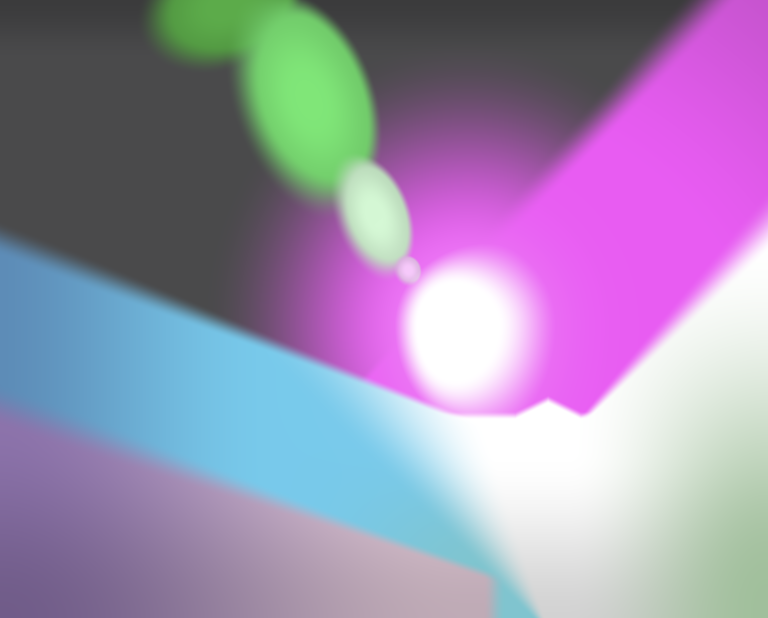
A Shadertoy shader for this background:

```glsl
#define GLOW_CENTER vec2(0.757, 0.474)
#define GLOW_RADIUS 0.43
#define CORE_RADIUS 0.13
#define BLOB_TILT 0.35
#define GREY vec3(0.29, 0.29, 0.295)
#define MAGENTA vec3(0.91, 0.36, 0.95)
#define PLUM vec3(0.74, 0.32, 0.77)
#define SKY vec3(0.47, 0.79, 0.92)
#define STEEL vec3(0.36, 0.54, 0.71)
#define TEAL vec3(0.50, 0.77, 0.81)
#define MAUVE vec3(0.50, 0.41, 0.61)
#define SAGE vec3(0.63, 0.75, 0.61)

// Coverage of a soft edge: d is the signed depth, w half the blur width
float soft(float d, float w) {
    return smoothstep(-w, w, d);
}

// Signed distance to the line a-b, positive on its right-hand side
float side(vec2 p, vec2 a, vec2 b) {
    vec2 dir = normalize(b - a);
    return dot(p - a, vec2(dir.y, -dir.x));
}

// Chain of tilted ellipses that shrinks and pales toward the light
vec3 addBlobs(vec3 col, vec2 p) {
    vec4 shapes[4] = vec4[4](   // centre, radii
        vec4(0.364, 0.990, 0.120, 0.085),
        vec4(0.500, 0.838, 0.100, 0.168),
        vec4(0.607, 0.652, 0.054, 0.094),
        vec4(0.661, 0.563, 0.020, 0.023));
    vec3 tints[4] = vec3[4](
        vec3(0.36, 0.67, 0.29), vec3(0.50, 0.90, 0.47),
        vec3(0.83, 0.97, 0.83), vec3(0.96, 0.76, 0.98));
    float c = cos(BLOB_TILT), s = sin(BLOB_TILT);
    for (int i = 0; i < 4; i++) {
        vec2 d = p - shapes[i].xy;
        vec2 q = vec2(c * d.x + s * d.y, c * d.y - s * d.x) / shapes[i].zw;
        float r = length(q);
        // The left flank is blurrier than the right one
        float blur = mix(0.12, 0.27, smoothstep(0.6, -0.6, q.x));
        vec3 tint = tints[i] * (1.0 - 0.12 * smoothstep(0.2, 1.0, r));
        col = mix(col, tint, soft(0.97 - r, blur));
    }
    return col;
}

// White ground that dims downward and turns green to the right
vec3 paleGround(vec2 p) {
    vec3 pale = vec3(mix(0.82, 1.0, smoothstep(-0.02, 0.27, p.y)));
    float green = smoothstep(0.92, 1.24, p.x) * (1.0 - smoothstep(0.02, 0.62, p.y));
    return mix(pale, SAGE, green);
}

// Diagonal band and the pale slope to its right
vec3 addBand(vec3 col, vec2 p, vec3 ground) {
    float upper = side(p, vec2(0.736, 0.547), vec2(1.133, 0.984));
    float lower = side(p, vec2(0.939, 0.317), vec2(1.243, 0.636));
    float rise = smoothstep(0.3, 1.0, p.y);
    vec3 band = mix(MAGENTA, PLUM, smoothstep(0.45, 1.05, length(p - GLOW_CENTER) + 0.15 * rise));
    col = mix(col, band, soft(upper, mix(0.006, 0.035, rise)));
    return mix(col, ground, soft(lower, 0.006 + 0.09 * max(p.y - 0.32, 0.0)));
}

// Blue beam on the left, with the mauve plane beneath it
vec3 addBeam(vec3 col, vec2 p, vec3 ground) {
    float top = side(p, vec2(0.0, 0.615), vec2(0.712, 0.337));
    float bottom = side(p, vec2(0.0, 0.345), vec2(0.850, 0.049));
    float blur = mix(0.026, 0.007, smoothstep(0.0, 0.75, p.x));

    vec3 beam = mix(STEEL, SKY, smoothstep(-0.05, 0.45, p.x));
    beam = mix(beam, TEAL, smoothstep(0.45, 0.8, p.x) * smoothstep(0.3, 0.08, p.y + 0.0));
    float tip = 0.872 - 0.67 * p.y - p.x;
    beam = mix(ground, beam, soft(tip, 0.01 + 0.36 * max(p.y, 0.0)));
    col = mix(col, beam, soft(top, blur));

    vec3 plane = mix(MAUVE, vec3(0.85, 0.76, 0.81), smoothstep(0.0, 0.75, p.x));
    plane *= mix(0.88, 1.1, smoothstep(0.0, 0.33, p.y));
    return mix(col, plane, soft(bottom, blur * 1.3) * soft(0.8 - p.x, 0.018));
}

void mainImage(out vec4 fragColor, in vec2 fragCoord) {
    vec2 p = fragCoord / iResolution.y;
    vec3 ground = paleGround(p);

    // Backdrop and violet halo
    vec3 col = GREY * (1.0 - 0.2 * smoothstep(0.9, 1.0, p.y));
    vec2 fromGlow = p - GLOW_CENTER;
    float halo = 1.0 - smoothstep(0.1, GLOW_RADIUS, length(fromGlow * vec2(1.0, 0.92)));
    col = mix(col, MAGENTA, halo);

    col = addBlobs(col, p);
    col = addBand(col, p, ground);

    // Ground line with a small peak
    float peak = max(0.0, 1.0 - abs(p.x - 0.887) / 0.053);
    col = mix(col, ground, soft(0.328 + 0.026 * peak - p.y, 0.007));
    col = addBeam(col, p, ground);

    // Bright core, softer on the right, stretched down to the ground
    vec2 q = fromGlow * vec2(1.0, fromGlow.y < 0.0 ? 0.75 : 1.0);
    float coreBlur = mix(0.025, 0.06, smoothstep(-0.08, 0.08, q.x));
    float core = soft(CORE_RADIUS - 0.025 - length(q), coreBlur);
    float bloom = 0.3 * exp(-dot(q, q) / 0.018);
    col = mix(col, vec3(1.0), max(core, bloom) * smoothstep(0.15, 0.33, p.y));

    fragColor = vec4(clamp(col, 0.0, 1.0), 1.0);
}
```
